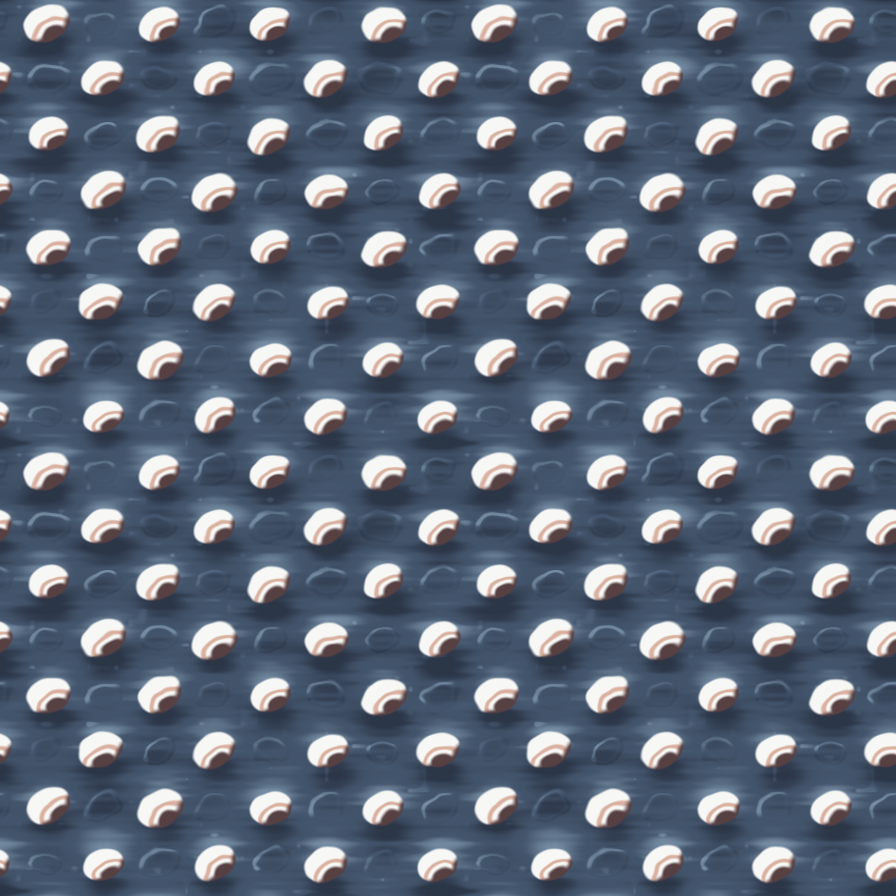
Write a WebGL 2 fragment shader that draws this texture.

```glsl
#version 300 es
precision highp float;

// Blue steel sheet with shiny raised studs and faint dents in a checkerboard.
// A 16 x 16 cell grid alternates the two; each cell is varied by a hash that
// wraps every 8 cells, and wrapping value noise gives the brushed grain.

uniform vec2 u_resolution;
out vec4 fragColor;

const float CELLS = 16.0;                   // cells across and down
const float WRAP = 8.0;                     // cells before variation repeats
const vec2 GRID_SHIFT = vec2(0.333, 0.083); // offset of the cell grid

const vec3 STEEL_DARK  = vec3(0.17, 0.21, 0.28);
const vec3 STEEL_MID   = vec3(0.26, 0.33, 0.42);
const vec3 STEEL_LIGHT = vec3(0.46, 0.55, 0.64);
const vec3 STUD_WHITE  = vec3(0.97, 0.97, 0.96);
const vec3 STUD_TAN    = vec3(0.84, 0.66, 0.59);
const vec3 STUD_BROWN  = vec3(0.34, 0.25, 0.26);

float hash(vec2 p) {
  vec3 q = fract(p.xyx * 0.1031);
  q += dot(q, q.yzx + 33.33);
  return fract((q.x + q.y) * q.z);
}

// Four-way random vector of a cell, centred on zero
vec4 cellRandom(vec2 cell) {
  vec2 c = mod(cell, WRAP);
  return vec4(hash(c + 3.0), hash(c + 17.0), hash(c + 41.0), hash(c + 73.0)) - 0.5;
}

// Value noise on cell coordinates, wrapping with the cells
float noise(vec2 p, vec2 scale) {
  vec2 period = scale * WRAP;
  p *= scale;
  vec2 i = floor(p), f = fract(p);
  f = f * f * (3.0 - 2.0 * f);
  vec2 a = mod(i, period), b = mod(i + 1.0, period);
  return mix(mix(hash(a), hash(vec2(b.x, a.y)), f.x),
             mix(hash(vec2(a.x, b.y)), hash(b), f.x), f.y);
}

vec2 rotate(vec2 p, float angle) {
  float c = cos(angle), s = sin(angle);
  return vec2(c * p.x + s * p.y, c * p.y - s * p.x);
}

float blob(vec2 p, vec2 radius) {
  p /= radius;
  return exp(-dot(p, p));
}

vec3 steelRamp(float tone) {
  vec3 low = mix(STEEL_DARK, STEEL_MID, smoothstep(0.0, 0.5, tone));
  return mix(low, STEEL_LIGHT, smoothstep(0.5, 1.0, tone));
}

// Polished stud: colour in rgb, coverage in a
vec4 stud(vec2 p, vec4 rnd, float grain) {
  vec2 e = rotate(p, 0.42 + 0.3 * rnd.z) / (vec2(0.41, 0.31) * (1.0 + 0.16 * rnd.w));
  float r = length(e) + 0.1 * (grain - 0.5);
  float arc = length(e - vec2(0.12 + 0.3 * rnd.x, -0.78)) + 0.16 * (grain - 0.5);
  // Bands outwards from the lower edge: brown, white streak, tan line, white cap
  vec3 color = mix(STUD_BROWN, STUD_WHITE, smoothstep(0.4, 0.62, arc));
  float line = smoothstep(0.68, 0.82, arc) * (1.0 - smoothstep(0.88, 1.02, arc));
  color = mix(color, STUD_TAN, 0.9 * line);
  // Dark lower right rim
  float rim = smoothstep(0.62, 0.95, r) * smoothstep(0.2, 0.6, dot(e, vec2(0.35, -0.9)));
  color = mix(color, STUD_BROWN, rim);
  return vec4(color, 1.0 - smoothstep(0.9, 1.06, r));
}

// Tone change of a shallow dent: a lit upper arc and a darker floor
float dent(vec2 p, vec4 rnd, float grain) {
  vec2 e = rotate(p, 0.2 + 0.7 * rnd.z) / (vec2(0.31, 0.22) * (1.0 + 0.35 * rnd.w));
  float r = length(e) + 0.35 * (grain - 0.5);
  float upper = smoothstep(-0.2, 0.6, dot(e, vec2(-0.3, 0.9)));
  float lip = 1.0 - smoothstep(0.04, 0.24, abs(r - 1.0));
  float inner = 1.0 - smoothstep(0.6, 0.95, r);
  return lip * upper * (0.33 + 0.3 * rnd.x) - 0.09 * inner - 0.1 * lip * (1.0 - upper);
}

void main() {
  vec2 p = gl_FragCoord.xy / u_resolution * CELLS - GRID_SHIFT;
  float grain = noise(p, vec2(5.0, 6.0));

  // Brushed sheet: broad patches, long horizontal streaks, fine grain
  float tone = 0.41 + 0.2 * (noise(p, vec2(1.0, 2.0)) - 0.5);
  tone += 0.26 * (noise(p, vec2(0.5, 7.0)) - 0.5);
  tone += 0.2 * (noise(p, vec2(2.0, 14.0)) - 0.5);
  tone += 0.25 * smoothstep(0.87, 1.0, noise(p, vec2(4.0, 5.0)));

  // Studs and dents, with the light and shade they spill on nearby cells
  vec4 top = vec4(0.0);
  for (int y = -1; y <= 1; y++) {
    for (int x = -1; x <= 1; x++) {
      vec2 cell = floor(p) + vec2(x, y);
      vec4 rnd = cellRandom(cell);
      vec2 d = p - cell - 0.5 - 0.08 * rnd.xy;
      if (mod(cell.x + cell.y, 2.0) > 0.5) {
        tone += 0.5 * blob(d - vec2(0.02, 0.2), vec2(0.48, 0.32));
        tone -= 0.5 * blob(d - vec2(0.06, -0.36), vec2(0.42, 0.26));
        vec4 s = stud(d, rnd, grain);
        top = mix(top, vec4(s.rgb, 1.0), s.a);
      } else {
        tone += dent(d, rnd, grain);
      }
    }
  }

  vec3 sheet = steelRamp(clamp(tone, 0.0, 1.0));
  fragColor = vec4(sheet * (1.0 - top.a) + top.rgb, 1.0);
}
```
